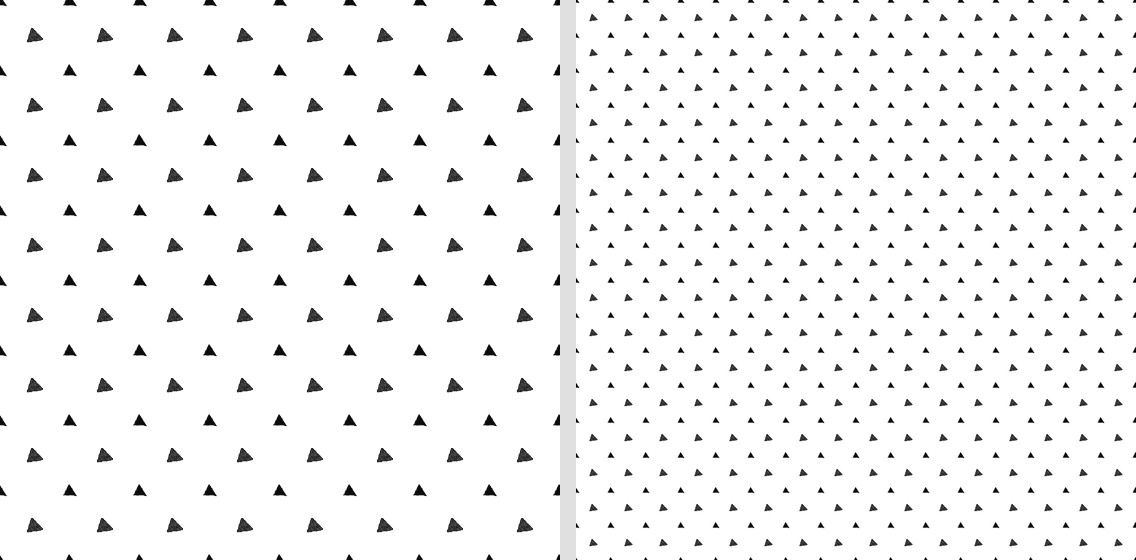
Left, the tile; right, the same tile 2 across and 2 down.
Write a WebGL 1 fragment shader that draws this pattern.

```glsl
precision highp float;

uniform vec2 u_resolution;

float hash(vec2 p) {
  return fract(sin(dot(p, vec2(127.1, 311.7))) * 43758.5453);
}

float noise(vec2 p) {
  vec2 i = floor(p), f = fract(p);
  f = f * f * (3.0 - 2.0 * f);
  return mix(mix(hash(i), hash(i + vec2(1.0, 0.0)), f.x),
             mix(hash(i + vec2(0.0, 1.0)), hash(i + 1.0), f.x), f.y);
}

// x: squared distance to the segment, y: signed side
vec2 edge(vec2 p, vec2 a, vec2 b) {
  vec2 e = b - a, v = p - a;
  vec2 w = v - e * clamp(dot(v, e) / dot(e, e), 0.0, 1.0);
  return vec2(dot(w, w), v.x * e.y - v.y * e.x);
}

// Signed distance to a triangle with clockwise corners
float triangle(vec2 p, vec2 a, vec2 b, vec2 c) {
  vec2 d = min(min(edge(p, a, b), edge(p, b, c)), edge(p, c, a));
  return -sqrt(d.x) * sign(d.y);
}

// Cell coordinates, 96 units wide, centred on zero
vec2 cell(vec2 p) {
  return (fract(p) - 0.5) * 96.0;
}

float solidTriangle(vec2 p) {
  // The right corner droops below the base
  p.y += 0.015 * max(p.x, 0.0) * max(p.x, 0.0);
  float wobble = (noise(p * 0.45 + 31.0) - 0.5) * 0.7;
  return triangle(p, vec2(-1.2, 7.3), vec2(8.5, -6.8), vec2(-8.3, -6.8)) - 0.5 + wobble;
}

float brushedTriangle(vec2 p) {
  float wobble = (noise(p * 0.4 + 17.0) - 0.5) * 1.3;
  return triangle(p, vec2(-4.0, 8.3), vec2(9.6, -5.6), vec2(-9.2, -8.5)) - 1.6 + wobble;
}

// Dry brush tone: blotches, slanted bristle streaks, grain and a dark rim
float brushTone(vec2 p, float d) {
  float blotch = noise(p * 0.28 + 5.0);
  float streak = noise(vec2(p.x * 0.9 + p.y * 0.5, p.y * 0.25 - p.x * 0.12) + 43.0);
  float grain = noise(p * 1.4 + 71.0);
  float tone = 0.03 + 0.16 * blotch + 0.15 * streak + 0.12 * grain;
  return mix(0.09, tone, smoothstep(0.2, 2.2, -d));
}

void main() {
  vec2 grid = gl_FragCoord.xy / u_resolution * 8.0;
  float soft = 0.7 * 768.0 / min(u_resolution.x, u_resolution.y);

  // Brushed marks at cell centres, solid marks at cell corners
  vec2 p = cell(grid);
  float brushed = brushedTriangle(p);
  float solid = solidTriangle(cell(grid + 0.5));

  float shade = mix(1.0, brushTone(p, brushed), 1.0 - smoothstep(-soft, soft, brushed));
  shade = mix(shade, 0.05, 1.0 - smoothstep(-soft, soft, solid));
  gl_FragColor = vec4(vec3(shade), 1.0);
}
```
